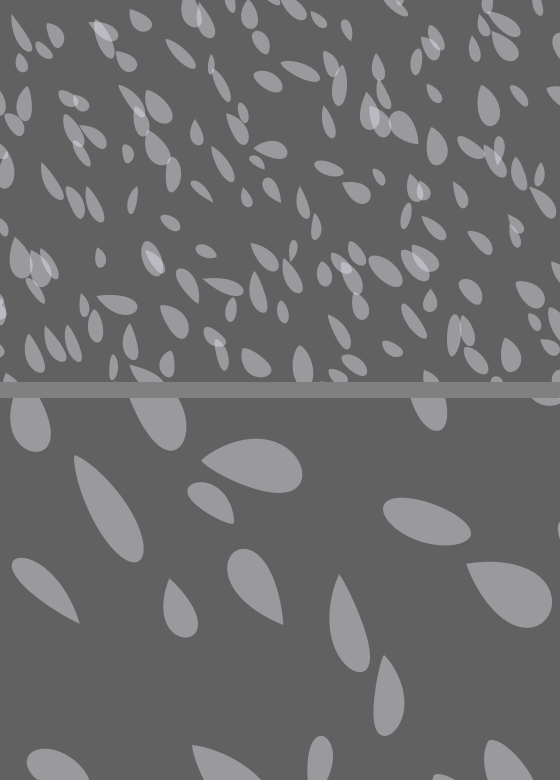
Top: the whole. Bottom: its middle third, enlarged.
This pattern is drawn by a Shadertoy shader. Its source:

```glsl
// Scattered translucent petals drifting over a flat grey ground.
// Each cell of a jittered grid holds one teardrop, drawn from an implicit
// curve; overlapping petals let less of the ground through and look brighter.

// Four random values in 0..1 for a grid cell (integer PCG mixing)
vec4 hashCell(ivec2 cell, uint seed) {
    uvec4 v = uvec4(uvec2(cell + 64), seed, 7u);
    v = v * 1664525u + 1013904223u;
    for (int i = 0; i < 2; i++) {
        v.x += v.y * v.w;
        v.y += v.z * v.x;
        v.z += v.x * v.y;
        v.w += v.y * v.z;
        v ^= v >> 16u;
    }
    return vec4(v & 65535u) / 65536.0;
}

// Approximate signed distance to a petal lying along x with its tip at +x.
// taper 0.5 gives an ellipse, 1.0 a sharp teardrop.
float petalDistance(vec2 p, float halfLength, float halfWidth, float taper, float bend) {
    float t = p.x / halfLength;
    float y = p.y - bend * halfWidth * (t * t - 0.3);
    float toTip = max(1.0 - t, 1e-4);
    float w2 = halfWidth * halfWidth;

    // Implicit outline y^2 = w^2 (1-t)^(2 taper) (1+t), divided by its gradient
    float f = y * y - w2 * pow(toTip, 2.0 * taper) * (1.0 + t);
    float slope = w2 * pow(toTip, 2.0 * taper - 1.0) * (2.0 * taper * (1.0 + t) - toTip);
    vec2 gradient = vec2(slope / halfLength - 4.0 * y * bend * halfWidth * t / halfLength, 2.0 * y);
    return max(f / (length(gradient) + 1e-5), abs(p.x) - halfLength);
}

// Coverage of the petal that belongs to one cell
float petalCoverage(vec2 uv, ivec2 cell, float pixel) {
    vec4 place = hashCell(cell, 1u);
    vec4 form = hashCell(cell, 2u);
    vec4 detail = hashCell(cell, 3u);

    // Most tips point steeply to the upper left, a few are reversed
    float angle = 2.1 + 0.9 * (place.z + place.w - 1.0);
    if (detail.x < 0.1) angle += 3.14159;
    vec2 axis = vec2(cos(angle), sin(angle));
    vec2 p = uv - (vec2(cell) + place.xy) * 0.1;
    p = vec2(dot(p, axis), dot(p, vec2(-axis.y, axis.x)));

    // Long petals tend to be slimmer
    float halfLength = mix(0.025, 0.056, form.x);
    float halfWidth = halfLength * mix(0.28, 0.58, form.y) * mix(1.1, 0.9, form.x);
    float taper = mix(0.5, 0.98, form.z);
    float bend = mix(-0.35, 0.35, form.w);
    float d = petalDistance(p, halfLength, halfWidth, taper, bend);
    return clamp(0.5 - d / pixel, 0.0, 1.0);
}

void mainImage(out vec4 fragColor, in vec2 fragCoord) {
    vec2 uv = fragCoord / iResolution.y;
    float pixel = 1.0 / iResolution.y;
    ivec2 home = ivec2(floor(uv / 0.1));

    // Share of the ground still visible through all petals above it
    float ground = 1.0;
    for (int j = -1; j <= 1; j++)
        for (int i = -1; i <= 1; i++)
            ground *= 1.0 - 0.41 * petalCoverage(uv, home + ivec2(i, j), pixel);

    vec3 groundGrey = vec3(0.38);
    vec3 petalWhite = vec3(0.917, 0.917, 0.966);
    fragColor = vec4(mix(petalWhite, groundGrey, ground), 1.0);
}
```
